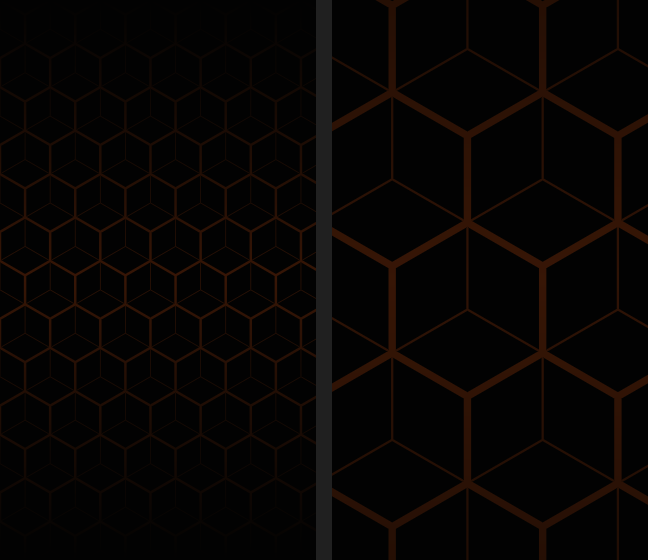
Left, the full canvas; right, a detail of the centre.
Give the GLSL for this pattern, as a Shadertoy shader.

```glsl
// Dim amber honeycomb on near-black: thick hexagon outlines, each holding a
// thin three-armed Y that turns the cell into a wireframe cube.
// Cells come from two interleaved lattices; a vertical ramp fades both ends.

const float CELLS_ACROSS = 6.3;
const vec2 LATTICE = vec2(1.0, 1.7320508);      // cell width, two row steps
const vec2 FIRST_CENTRE = vec2(0.5, 1.056);
const float OUTLINE_WIDTH = 0.049;
const float SPOKE_WIDTH = 0.015;
const float SPOKE_STRENGTH = 0.85;
const vec3 BACKGROUND = vec3(0.008);
const vec3 AMBER = vec3(0.215, 0.085, 0.022);

// Offset from the centre of the nearest pointy-top hexagon
vec2 hexOffset(vec2 p) {
    vec2 a = mod(p + 0.5 * LATTICE, LATTICE) - 0.5 * LATTICE;
    vec2 b = mod(p, LATTICE) - 0.5 * LATTICE;
    return dot(a, a) < dot(b, b) ? a : b;
}

float outlineDistance(vec2 q) {
    q = abs(q);
    return 0.5 - max(q.x, dot(q, vec2(0.5, 0.8660254)));
}

// Distance to a segment from the cell centre to the given tip
float spokeDistance(vec2 q, vec2 tip) {
    float t = clamp(dot(q, tip) / dot(tip, tip), 0.0, 1.0);
    return length(q - tip * t);
}

// Share of a pixel covered by a line, valid below one pixel wide too
float lineCoverage(float dist, float width, float pixel) {
    vec2 edges = (vec2(0.5, -0.5) * width - dist) / pixel;
    vec2 filled = clamp(edges + 0.5, 0.0, 1.0);
    return filled.x - filled.y;
}

// Linear rise from both ends to the middle
float verticalFade(float y) {
    return 1.0 - abs(2.0 * y - 1.0);
}

void mainImage(out vec4 fragColor, in vec2 fragCoord) {
    float pixel = CELLS_ACROSS / iResolution.x;
    vec2 q = hexOffset(fragCoord * pixel - FIRST_CENTRE);

    // Thin Y: one arm up, two mirrored arms to the lower corners
    float spokes = min(
        spokeDistance(q, vec2(0.0, 0.57735)),
        spokeDistance(vec2(abs(q.x), q.y), vec2(0.5, -0.288675)));

    float outline = lineCoverage(outlineDistance(q), OUTLINE_WIDTH, pixel);
    float spoke = lineCoverage(spokes, SPOKE_WIDTH, pixel) * SPOKE_STRENGTH;
    float ink = max(outline, spoke) * verticalFade(fragCoord.y / iResolution.y);

    fragColor = vec4(mix(BACKGROUND, AMBER, ink), 1.0);
}
```
